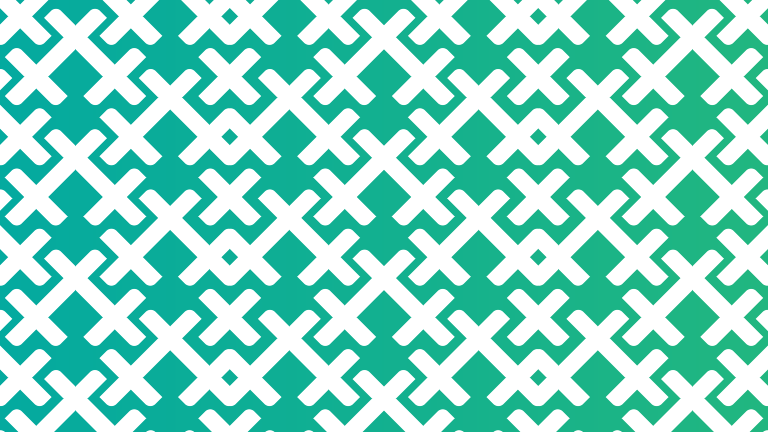
Write a Shadertoy shader that draws this pattern.

```glsl
// Interlocked white saltires, single and linked in threes, on a teal to green ramp.
// Each column is mirrored about its axis and each row wraps, so a handful of
// crosses in one folded cell fills the canvas. One unit is 1/11 of the height.

const vec2 PERIOD = vec2(7.855, 3.066);

// Distance to an X whose arm ends are rounded on the top and bottom corners only.
float saltire(vec2 p, vec2 center) {
    p -= center;
    p.y = mod(p.y + 0.5 * PERIOD.y, PERIOD.y) - 0.5 * PERIOD.y;
    p = abs(p);
    vec2 arm = vec2(p.x + p.y, p.y - p.x) * 0.70711;   // along, across
    float radius = arm.y > 0.0 ? 0.183 : 0.0;
    vec2 d = abs(arm) - vec2(0.917, 0.216) + radius;
    return length(max(d, 0.0)) + min(max(d.x, d.y), 0.0) - radius;
}

// One cross with two more hanging from its lower arms.
float trio(vec2 p, vec2 top) {
    float d = saltire(p, top);
    for (float side = -1.0; side <= 1.0; side += 2.0)
        d = min(d, saltire(p, top + vec2(side, -1.0)));
    return d;
}

void mainImage(out vec4 fragColor, in vec2 fragCoord) {
    float pixel = 11.0 / iResolution.y;
    vec2 p = (fragCoord - 0.5 * iResolution.xy) * pixel;

    // Fold the columns about their mirror axes.
    vec2 q = vec2(abs(mod(p.x + 0.5 * PERIOD.x, PERIOD.x) - 0.5 * PERIOD.x), p.y - 4.55);

    // Trio on the axis, lone cross on the cell border, staggered trios
    // that overlap their reflections to leave a diamond opening.
    vec2 stagger = vec2(2.41, -0.5 * PERIOD.y);
    float d = min(trio(q, vec2(0.0)), saltire(q, vec2(0.5 * PERIOD.x, -1.0)));
    d = min(d, trio(q, stagger));
    d = min(d, trio(q, vec2(PERIOD.x - stagger.x, stagger.y)));

    // Horizontal ramp behind the white crosses.
    vec3 ground = mix(vec3(0.015, 0.665, 0.625), vec3(0.13, 0.715, 0.50),
                      fragCoord.x / iResolution.x);
    float ink = 1.0 - smoothstep(-0.6 * pixel, 0.6 * pixel, d);
    fragColor = vec4(mix(ground, vec3(1.0), ink), 1.0);
}
```
